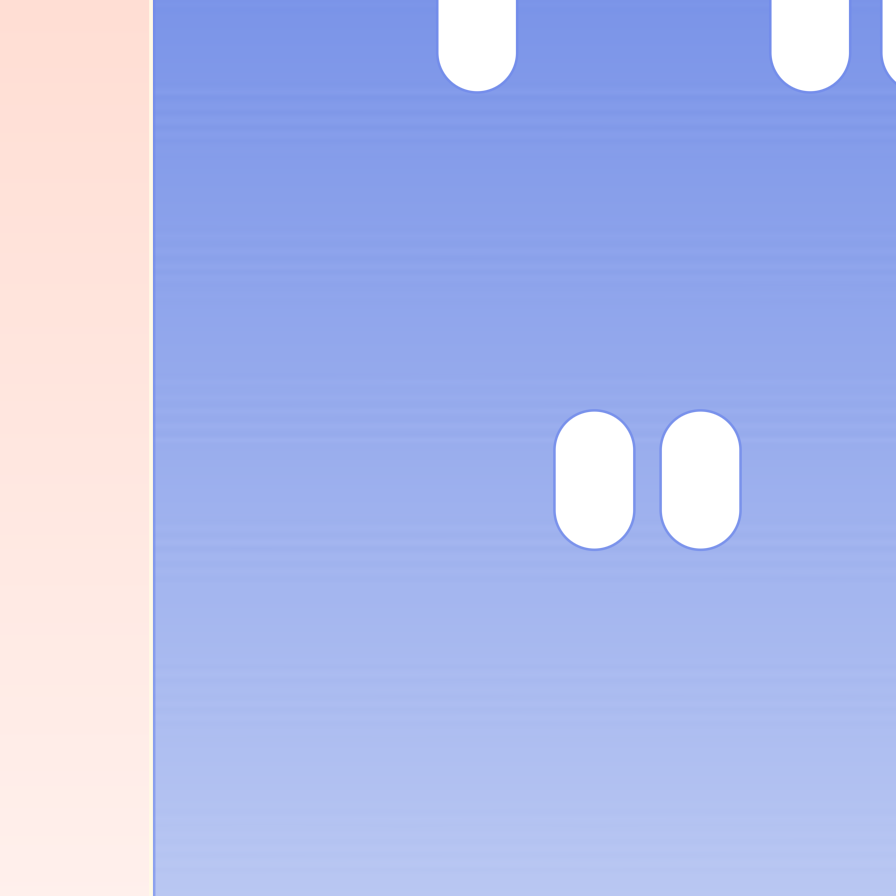
Reproduce this background procedurally as a WebGL 2 fragment shader.

```glsl
#version 300 es
precision highp float;

uniform vec2 u_resolution;
out vec4 outColor;

const vec3 PINK_TOP = vec3(1.0, 0.87, 0.83);
const vec3 PINK_BOTTOM = vec3(1.0, 0.94, 0.925);
const vec3 BLUE_TOP = vec3(0.48, 0.58, 0.91);
const vec3 BLUE_BOTTOM = vec3(0.725, 0.78, 0.95);
const vec3 OUTLINE = vec3(0.44, 0.54, 0.92);
const vec3 CREAM = vec3(1.0, 0.98, 0.9);
const vec3 WHITE = vec3(1.0);

const float DIVIDER = 0.1705;
const float PILL_RADIUS = 0.0432;
const float PILL_HALF_HEIGHT = 0.0764;

float hash(float n) {
    return fract(sin(n * 127.1) * 437.58);
}

// One-dimensional gradient noise, about -0.5 to 0.5
float gradientNoise(float x) {
    float cell = floor(x);
    float f = x - cell;
    float a = (hash(cell) * 2.0 - 1.0) * f;
    float b = (hash(cell + 1.0) * 2.0 - 1.0) * (f - 1.0);
    return mix(a, b, f * f * f * (f * (f * 6.0 - 15.0) + 10.0));
}

// Coverage of the region where the distance is negative
float fill(float d, float pixel) {
    return 1.0 - smoothstep(-0.75 * pixel, 0.75 * pixel, d);
}

float pillDistance(vec2 p, float halfHeight, float radius) {
    p.y -= clamp(p.y, radius - halfHeight, halfHeight - radius);
    return length(p) - radius;
}

// Each set bit of slots places a pill in the row
float pillRow(vec2 p, vec2 first, float pitch, int slots) {
    float d = 1.0;
    for (int i = 0; i < 5; i++) {
        if (((slots >> i) & 1) == 0) continue;
        vec2 center = first + vec2(float(i) * pitch, 0.0);
        d = min(d, pillDistance(p - center, PILL_HALF_HEIGHT, PILL_RADIUS));
    }
    return d;
}

// Fine horizontal lines gathered into evenly spaced bands
float streaks(vec2 p, float lineCount, float bandPitch) {
    float depth = 1.0 - p.y;
    float offset = abs(fract((depth - 0.134) / bandPitch + 0.5) - 0.5);
    float band = 1.0 - smoothstep(0.2, 0.3, offset);
    float lines = 0.5 * cos(6.2832 * (depth - 0.134) * lineCount);
    float grain = gradientNoise(depth * lineCount * 2.3);
    float drift = 0.85 + 0.3 * gradientNoise(p.x * 5.0 + floor(depth * lineCount));
    return band * (lines + grain) * drift * mix(0.5, 1.0, p.y);
}

void main() {
    vec2 uv = gl_FragCoord.xy / u_resolution;
    float pixel = 1.0 / min(u_resolution.x, u_resolution.y);

    // Side strip and main panel
    vec3 pink = mix(PINK_BOTTOM, PINK_TOP, uv.y);
    vec3 blue = mix(BLUE_BOTTOM, BLUE_TOP, uv.y);
    blue += vec3(0.024, 0.02, 0.012) * streaks(uv, 61.5, 0.1615);

    // Divider with a darker inner edge
    float edge = uv.x - DIVIDER;
    blue = mix(blue, OUTLINE, 0.6 * fill(edge - 0.003, pixel));
    vec3 color = mix(blue, pink, fill(edge, pixel));
    color = mix(color, CREAM, fill(abs(edge + 0.002) - 0.002, pixel));

    // Outlined pills
    float top = pillRow(uv, vec2(0.5326, 0.9746), 0.1239, 25);
    float middle = pillRow(uv, vec2(0.6634, 0.4642), 0.1185, 3);
    float pills = min(top, middle);
    color = mix(color, OUTLINE, 0.8 * fill(pills - 0.0028, pixel));
    color = mix(color, WHITE, fill(pills, pixel));

    outColor = vec4(color, 1.0);
}
```
